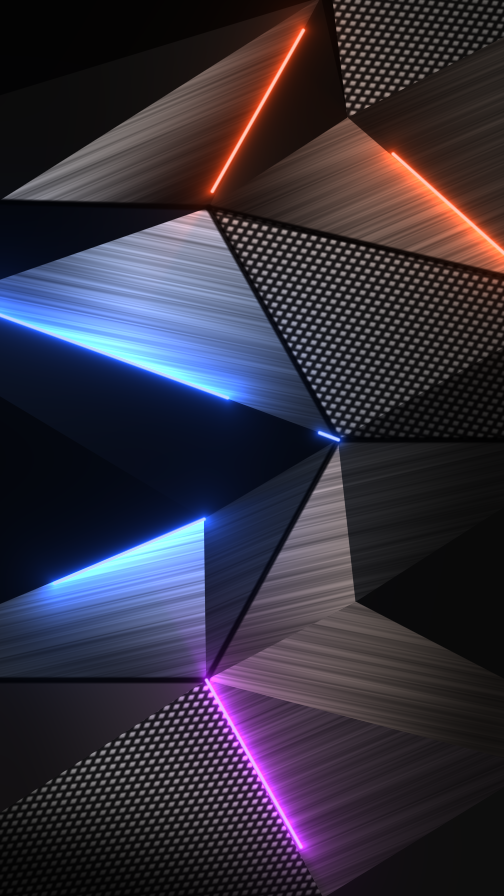
Reproduce this background procedurally as a WebGL 2 fragment shader.

```glsl
#version 300 es
precision highp float;
// Dark faceted wall of brushed metal and woven carbon, crossed by neon tubes.
// Convex facets are cut from half-planes and painted in order; layered sines
// give the brushing, a staggered grid the weave, segment distances the light.
uniform vec2 u_resolution;
out vec4 fragColor;

const vec2 SIZE = vec2(4.32, 7.68); // working units, y runs downwards
const vec2 APEX = vec2(2.75, -.02), NOTCH = vec2(2.98, 1.01), KNEE = vec2(1.75, 4.45);
const vec2 TOP = vec2(1.79, 1.78), MID = vec2(2.9, 3.77), LOW = vec2(1.77, 5.83);
const vec2 FORK = vec2(3.05, 5.16), FOOT = vec2(2.77, 7.7);
const vec3 STEEL = vec3(1, .98, .96), BRONZE = vec3(1, .89, .82), MAUVE = vec3(1, .88, .95);
const vec3 ICE = vec3(.86, .95, 1.06), NAVY = vec3(.5, .75, 1.25);
const vec3 ORANGE = vec3(1, .25, .04), BLUE = vec3(.12, .42, 1.3), VIOLET = vec3(.72, .08, 1);

vec2 left(float y) { return vec2(0, y); }
vec2 right(float y) { return vec2(SIZE.x, y); }

// Signed distance to the line a-b, positive on its clockwise side
float side(vec2 p, vec2 a, vec2 b) {
  vec2 e = normalize(b - a), q = p - a;
  return e.x * q.y - e.y * q.x;
}
float segment(vec2 p, vec2 a, vec2 b) {
  vec2 e = b - a;
  return length(p - a - e * clamp(dot(p - a, e) / dot(e, e), 0., 1.));
}

// Smooth-edged convex facets with clockwise corners
void fill(inout vec3 col, vec2 p, vec2 a, vec2 b, vec2 c, vec2 d, vec3 paint) {
  float aa = SIZE.x / u_resolution.x;
  float inside = min(min(side(p, a, b), side(p, b, c)), min(side(p, c, d), side(p, d, a)));
  col = mix(col, paint, smoothstep(-aa, .4 * aa, inside));
}
void fill(inout vec3 col, vec2 p, vec2 a, vec2 b, vec2 c, vec3 paint) {
  fill(col, p, a, b, c, (c + a) * .5, paint);
}

// Light level going from one value at a to another at b
float shade(vec2 p, vec2 a, vec2 b, float from, float to) {
  return mix(from, to, smoothstep(0., 1., dot(p - a, b - a) / dot(b - a, b - a)));
}
// Fine streaks along the given angle
float brushed(vec2 p, float angle) {
  float c = cos(angle), s = sin(angle), sum = 0., freq = 27.;
  vec2 q = vec2(c * p.x + s * p.y, c * p.y - s * p.x);
  for (int i = 0; i < 6; i++) {
    sum += sin(q.y * freq + 1.8 * sin(q.x * .9 + q.y * freq * .37 + freq));
    freq *= 1.5;
  }
  return 1. + .06 * sum;
}
// Staggered shiny threads over a black base
vec3 carbon(vec2 p, float slant, float light) {
  vec2 q = vec2(p.x, p.y - slant * p.x) / vec2(.084, .064);
  q.x += .5 * mod(floor(q.y), 2.);
  vec2 f = fract(q) - .5;
  float thread = smoothstep(.42, .12, abs(f.x + .3 * f.y)) * smoothstep(.5, .1, abs(f.y));
  return STEEL * light * (.12 + thread * (.75 - .6 * f.y));
}
void seam(inout vec3 col, vec2 p, vec2 a, vec2 b) {
  col *= mix(.1, 1., smoothstep(.012, .038, segment(p, a, b)));
}
// Tube with a halo that is stronger on the clockwise side
void neon(inout vec3 col, vec2 p, vec2 a, vec2 b, vec3 hue, float reach) {
  float d = segment(p, a, b), aa = SIZE.x / u_resolution.x;
  float facing = mix(.5, 1., smoothstep(-.05, .05, side(p, a, b)));
  float halo = .36 * exp(-d * 2.4 / reach) + .8 * exp(-d * 8. / reach);
  float sheen = .4 + 1.9 * dot(col, vec3(.333));
  col += hue * (halo * facing * sheen * reach + .75 * exp(-d * 28.));
  col = mix(col, mix(hue, vec3(1), .7), smoothstep(.014 + aa, .014 - aa, d));
}

void main() {
  vec2 p = vec2(gl_FragCoord.x, u_resolution.y - gl_FragCoord.y) / u_resolution * SIZE;
  vec3 col = vec3(.012);
  float rise = brushed(p, -.4), fall = brushed(p, .2), soft = brushed(p, -.22);

  // Upper facets
  fill(col, p, left(.82), APEX, left(1.72), STEEL * shade(p, left(1.2), APEX, .04, .07));
  float sheen = shade(p, vec2(1.1, .95), vec2(1.7, 1.6), .42, .04) * shade(p, vec2(1.5, 1), APEX, 1., .4);
  fill(col, p, left(1.72), APEX, TOP, STEEL * rise * sheen);
  fill(col, p, APEX, NOTCH, TOP, BRONZE * shade(p, TOP, NOTCH, .08, .04));
  fill(col, p, vec2(2.85, -.02), right(-.02), right(.32), NOTCH, carbon(p, .12, shade(p, NOTCH, right(0.), .6, .36)));
  fill(col, p, NOTCH, right(.32), right(2.17), BRONZE * rise * shade(p, NOTCH, right(1.), .07, .16));
  fill(col, p, TOP, NOTCH, right(2.17), right(2.37), BRONZE * rise * shade(p, TOP, vec2(3.2, 1.6), .06, .32));
  fill(col, p, TOP, right(2.37), right(3.77), MID, carbon(p, .2, shade(p, vec2(2.5), right(3.2), .64, .36)));
  fill(col, p, MID, right(2.98), right(3.77), col * .45);

  // Blue facets
  fill(col, p, left(1.72), TOP, left(2.4), NAVY * shade(p, left(2.), TOP, .02, .06));
  sheen = shade(p, vec2(1.5, 2), MID, .58, .12) * shade(p, left(2.4), vec2(1.3, 2.4), .4, 1.);
  fill(col, p, left(2.4), TOP, MID, left(2.7), ICE * fall * sheen);
  fill(col, p, left(2.7), MID, KNEE, left(3.4), NAVY * shade(p, left(3.), KNEE, .07, .03));
  fill(col, p, left(3.4), KNEE, left(5.18), NAVY * .024);
  fill(col, p, left(5.18), KNEE, LOW, left(5.83), ICE * soft * shade(p, vec2(1.3, 4.75), vec2(.9, 5.83), .5, .14));
  fill(col, p, KNEE, MID, LOW, ICE * rise * shade(p, KNEE, vec2(2.5, 4.9), .08, .14));

  // Lower right facets
  fill(col, p, MID, FORK, LOW, BRONZE * soft * shade(p, vec2(2.85, 4.4), LOW, .48, .16));
  fill(col, p, MID, right(3.77), right(4.35), FORK, STEEL * soft * shade(p, MID, right(4.2), .14, .05));
  fill(col, p, FORK, right(4.35), right(5.82), STEEL * .035);
  fill(col, p, LOW, FORK, right(5.82), right(6.5), BRONZE * fall * shade(p, vec2(2.6, 5.5), right(6.2), .36, .08));
  fill(col, p, LOW, right(6.5), right(6.75), FOOT, MAUVE * rise * shade(p, vec2(2.2, 6.2), right(6.9), .22, .08));
  fill(col, p, FOOT, right(6.75), right(7.7), STEEL * .05);

  // Lower left facets
  fill(col, p, left(5.83), LOW, left(6.97), MAUVE * shade(p, left(6.3), LOW, .07, .2));
  fill(col, p, left(6.97), LOW, FOOT, left(7.7), carbon(p, -.12, shade(p, vec2(1.3, 6.5), vec2(1, 7.7), .62, .1)));

  // Dark gaps between panels
  seam(col, p, left(1.73), TOP);
  seam(col, p, TOP, right(2.37));
  seam(col, p, TOP, MID);
  seam(col, p, MID, right(3.77));
  seam(col, p, MID, LOW);
  seam(col, p, left(5.83), LOW);

  // Neon tubes
  neon(col, p, vec2(2.6, .26), vec2(1.82, 1.64), ORANGE, .9);
  neon(col, p, vec2(3.37, 1.32), right(2.17), ORANGE, .9);
  neon(col, p, vec2(1.95, 3.41), left(2.7), BLUE, 1.1);
  neon(col, p, vec2(.47, 5), KNEE, BLUE, 1.1);
  neon(col, p, vec2(2.74, 3.71), MID, BLUE, .2);
  neon(col, p, vec2(2.58, 7.26), LOW, VIOLET, .9);
  fragColor = vec4(min(col, 1.), 1);
}
```
